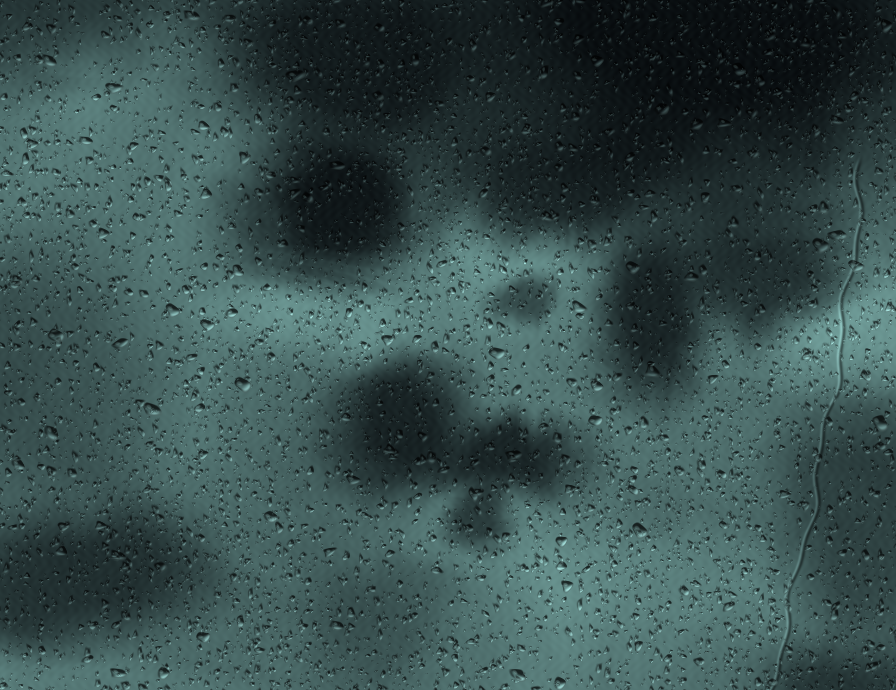
A WebGL 2 fragment shader for this texture:

```glsl
#version 300 es
precision highp float;

uniform vec2 u_resolution;
out vec4 fragColor;

vec2 hash2(vec2 key) {
    vec2 s = vec2(dot(key, vec2(127.1, 311.7)), dot(key, vec2(269.5, 183.3)));
    return fract(sin(s) * 43758.5);
}

mat2 rotation(float angle) {
    float c = cos(angle), s = sin(angle);
    return mat2(c, s, -s, c);
}

// Layered sines, each octave turned and bent by the one before
float vapour(vec2 p) {
    float sum = 0.0, amp = 0.5;
    for (int i = 0; i < 6; i++) {
        p = rotation(0.9) * p * 1.75 + 1.7;
        p += 0.7 * sin(p.yx * 1.2);
        sum += amp * sin(p.x) * sin(p.y);
        amp *= 0.58;
    }
    return sum;
}

float puff(vec2 p, vec2 centre, vec2 radii) {
    return 1.0 - smoothstep(0.35, 1.4, length((p - centre) / radii));
}

// Brightness of the storm sky, 0 = black cloud, 1 = lit haze
float skyLight(vec2 p) {
    float detail = vapour(p * 3.2);
    vec2 q = p + 0.05 * vec2(vapour(p * 4.0 + 3.0), vapour(p * 4.0 + 9.0));
    float light = 0.73 + 0.16 * detail;

    // Lit fringes
    light += 0.24 * puff(q, vec2(0.47, 0.55), vec2(0.17, 0.08));
    light += 0.30 * puff(q, vec2(1.26, 0.54), vec2(0.13, 0.10));
    light += 0.16 * puff(q, vec2(0.72, 0.62), vec2(0.10, 0.09));
    light += 0.12 * puff(q, vec2(0.90, 0.14), vec2(0.25, 0.09));

    // Grey veils
    light *= 1.0 - 0.32 * puff(q, vec2(0.02, 0.45), vec2(0.22, 0.22));
    light *= 1.0 - 0.60 * puff(q, vec2(0.10, 0.17), vec2(0.20, 0.10));
    light *= 1.0 - 0.60 * puff(q, vec2(0.05, 1.02), vec2(0.34, 0.13));
    light *= 1.0 - 0.40 * puff(q, vec2(1.27, 0.25), vec2(0.15, 0.20));
    light *= 1.0 - 0.60 * puff(q, vec2(1.22, 0.00), vec2(0.14, 0.08));
    light *= 1.0 - 0.25 * puff(q, vec2(0.55, 0.10), vec2(0.12, 0.10));

    // Black cloud bodies
    light *= 1.0 - 0.96 * puff(q, vec2(1.03, 0.95), vec2(0.44, 0.27));
    light *= 1.0 - 0.82 * puff(q, vec2(0.52, 0.92), vec2(0.22, 0.18));
    light *= 1.0 - 0.88 * puff(q, vec2(0.47, 0.70), vec2(0.15, 0.10));
    light *= 1.0 - 0.65 * puff(q, vec2(0.82, 0.75), vec2(0.22, 0.09));
    light *= 1.0 - 0.76 * puff(q, vec2(0.93, 0.54), vec2(0.09, 0.13));
    light *= 1.0 - 0.60 * puff(q, vec2(1.09, 0.63), vec2(0.14, 0.09));
    light *= 1.0 - 0.76 * puff(q, vec2(0.59, 0.39), vec2(0.11, 0.11));
    light *= 1.0 - 0.74 * puff(q, vec2(0.76, 0.33), vec2(0.11, 0.07));
    light *= 1.0 - 0.55 * puff(q, vec2(0.72, 0.23), vec2(0.05, 0.05));
    light *= 1.0 - 0.50 * puff(q, vec2(0.74, 0.58), vec2(0.05, 0.04));
    return max(light, 0.0);
}

// Cellular scatter of drops: x = dark rim and cap, y = glint
vec2 drops(vec2 p, float cell, float radius, float chance, float stretch, float pixel) {
    vec2 home = floor(p / cell), tone = vec2(0.0);
    for (int j = -1; j <= 1; j++) {
        for (int i = -1; i <= 1; i++) {
            vec2 key = home + vec2(i, j);
            vec2 spot = hash2(key), kind = hash2(key + 71.3), form = hash2(key + 19.7);
            vec2 centre = (key + 0.1 + 0.8 * spot) * cell;
            float crowd = 0.8 + 0.3 * sin(centre.x * 9.0 + 2.0 * sin(centre.y * 7.0));
            float size = radius * mix(0.5, 1.0, kind.x * kind.x);
            vec2 n = rotation((form.x - 0.5) * 1.1) * (p - centre) / size;
            n.y /= mix(0.65, stretch, form.y);
            n.x += 0.25 * sin(n.y * 2.2 + kind.x * 6.3);
            float edge = length(n) * (1.0 + 0.15 * sin(3.0 * n.x + spot.x * 6.3));
            float soft = pixel / size;
            float body = 1.0 - smoothstep(1.0 - soft, 1.0 + soft, edge);
            body *= step(kind.y, chance * crowd);
            float cap = smoothstep(-0.3, 0.5, n.y + 0.25 * n.x);
            float rim = smoothstep(0.55, 0.95, edge);
            float glint = smoothstep(0.0, 0.7, dot(n, vec2(0.35, -0.9)));
            glint += 0.6 * (1.0 - smoothstep(0.15, 0.45, length(n - vec2(-0.3, 0.35))));
            tone = max(tone, body * vec2(max(cap, 0.7 * rim), glint * (1.0 - 0.35 * rim)));
        }
    }
    return tone;
}

// Winding trickle: x = shadowed side, y = lit side
vec2 trickle(vec2 p, float width) {
    float path = 1.115 + 0.26 * p.y - 0.11 * p.y * p.y;
    path += 0.006 * sin(p.y * 31.0) + 0.003 * sin(p.y * 73.0 + 1.0);
    float d = (p.x - path) / width;
    float fade = 1.0 - smoothstep(0.75, 0.78, p.y);
    return fade * vec2(exp(-pow(d - 1.0, 2.0)), exp(-pow(d + 0.6, 2.0) * 1.5));
}

void main() {
    vec2 p = gl_FragCoord.xy / u_resolution.y;
    float pixel = 1.0 / u_resolution.y;
    float light = skyLight(p) + 0.025 * sin(p.x * 410.0 + 3.0 * sin(p.y * 95.0)) * sin(p.y * 230.0);
    vec3 colour = mix(vec3(0.025, 0.04, 0.05), vec3(0.42, 0.59, 0.575), light);

    // Water on the glass, from large drops to mist
    vec2 water = drops(p, 0.052, 0.0115, 0.50, 1.0, pixel);
    water = max(water, drops(p + 3.7, 0.026, 0.0065, 0.62, 1.5, pixel));
    water = max(water, 0.85 * drops(p + 8.1, 0.0145, 0.0042, 0.60, 2.3, pixel));
    water = max(water, 0.55 * drops(p + 5.3, 0.009, 0.0026, 0.50, 2.0, pixel));
    water = max(water, vec2(0.6, 0.5) * trickle(p, 0.0025));

    colour *= 1.0 - 0.72 * water.x;
    colour += vec3(0.27, 0.35, 0.345) * water.y * (0.65 + 0.35 * min(light, 1.0));
    fragColor = vec4(clamp(colour, 0.0, 1.0), 1.0);
}
```
